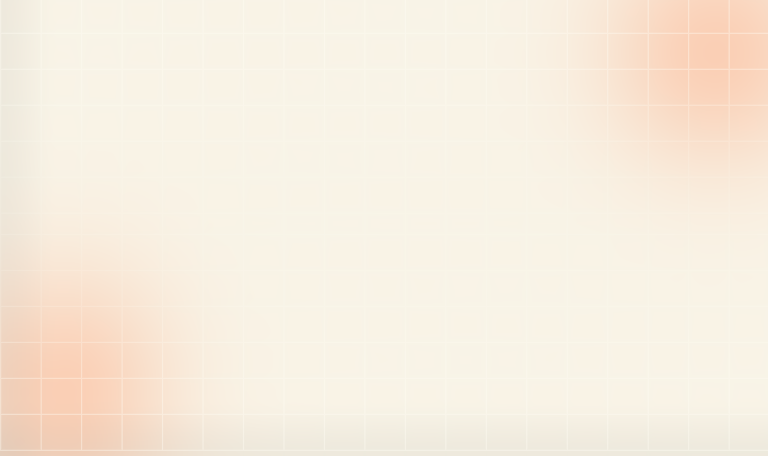
Write a Shadertoy shader that draws this background.

```glsl
// Warm cream backdrop with two soft peach glows in opposite corners,
// shaded left and bottom edges, and a fine pale grid that fades mid-height.
// Built from Gaussian falloffs, repeated line distances and layered sines.

// Elliptical Gaussian falloff around a centre.
float glow(vec2 p, vec2 centre, vec2 spread) {
    vec2 d = (p - centre) / spread;
    return exp(-0.5 * dot(d, d));
}

// Distance to the nearest of a set of evenly spaced lines.
float lineDistance(float x, float pitch) {
    return abs(fract(x / pitch + 0.5) - 0.5) * pitch;
}

// Antialiased coverage of a thin line, kept even below one pixel.
float lineCoverage(float d, float pixel) {
    float width = 0.0026;
    float blur = max(pixel, width);
    return width / blur * (1.0 - smoothstep(0.0, blur, d));
}

void mainImage(out vec4 fragColor, in vec2 fragCoord) {
    float pixel = 1.0 / iResolution.y;
    vec2 p = fragCoord * pixel;
    float right = iResolution.x * pixel;

    // Grid distances: rows count from the bottom and top, meeting mid-height
    float rowOrigin = p.y < 0.51 ? 0.0125 : 0.927;
    float column = lineDistance(p.x - 0.0015, 0.08875);
    float row = lineDistance(p.y - rowOrigin, 0.0789);

    // Cream base, cooler beside the lines, with faint warm mottling
    vec3 cream = vec3(0.978, 0.953, 0.903);
    vec3 coolCream = vec3(0.970, 0.956, 0.906);
    float halo = max(exp(-column * 90.0), exp(-row * 90.0));
    float mottle = 0.5 + 0.25 * (sin(p.y * 42.0 + sin(p.x * 5.0)) + sin(p.x * 9.0 - p.y * 7.0));
    vec3 color = mix(cream, coolCream, clamp(0.7 * halo + 0.4 * mottle, 0.0, 1.0));

    // Corner glows
    vec3 peach = vec3(0.980, 0.812, 0.710);
    float upper = glow(p, vec2(right - 0.116, 0.885), vec2(0.172, 0.178));
    float lower = glow(p, vec2(0.143, 0.140), vec2(0.164, 0.190));
    color = mix(color, peach, min(upper + lower, 1.0));

    // Shaded left and bottom edges
    color *= 1.0 - 0.042 * (1.0 - smoothstep(0.0, 0.13, p.x));
    color *= 1.0 - 0.042 * (1.0 - smoothstep(0.0, 0.13, p.y));

    // Pale grid lines, faint in the middle; columns stop at the lowest row
    float columns = lineCoverage(column, pixel) * smoothstep(0.010, 0.014, p.y);
    float lines = max(columns, lineCoverage(row, pixel));
    float strength = mix(0.14, 0.42, smoothstep(0.08, 0.40, abs(p.y - 0.5)));
    color = mix(color, vec3(1.0, 0.985, 0.95), lines * strength);

    fragColor = vec4(color, 1.0);
}
```
